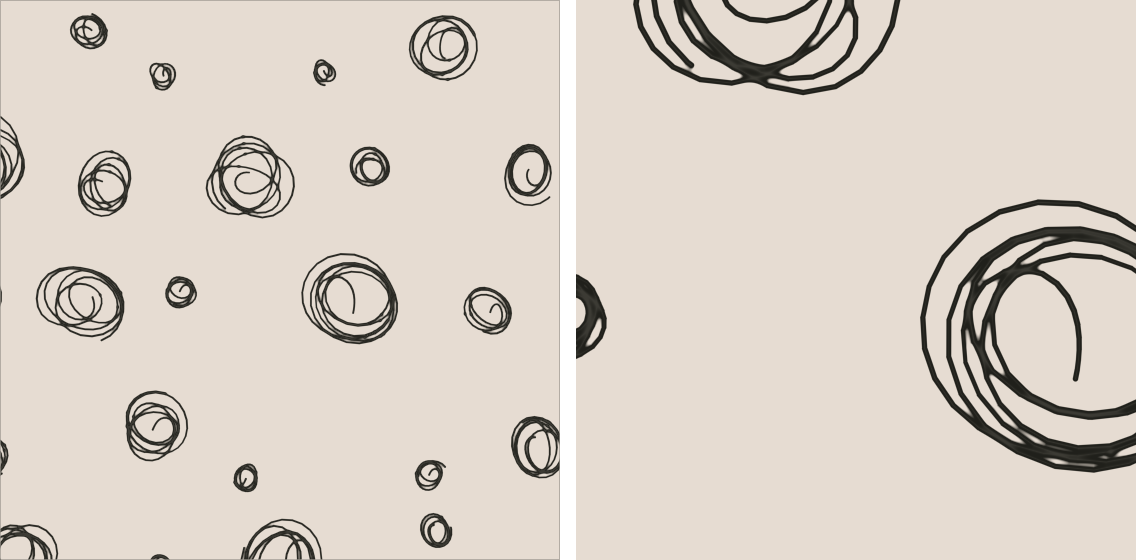
Left: the whole. Right: its middle third, enlarged.
A Shadertoy shader for this pattern:

```glsl
// Scattered hand-drawn ink scribbles, tangled loops of thin pen line on warm beige paper.

const vec3 PAPER = vec3(0.902, 0.863, 0.822);
const vec3 INK_EDGE = vec3(0.125, 0.125, 0.105);
const vec3 INK_POOL = vec3(0.235, 0.230, 0.205);
const vec3 FRAME = vec3(0.60, 0.58, 0.55);

const float TAU = 6.28319;
const float CELLS = 4.2;          // scribble cells across the canvas
const float PEN = 0.0066;         // half line width, in cells
const float POOLING = 0.018;      // how far ink bleeds between close strokes
const int MAX_TURNS = 8;
const int STEPS = 22;             // segments per turn

float hash1(float x) {
    return fract(sin(x * 127.1 + 3.7) * 43758.5);
}

float hash2(vec2 p) {
    return fract(sin(dot(p, vec2(127.1, 311.7)) + 1.3) * 43758.5);
}

// One-dimensional gradient noise, about -0.5 to 0.5
float gradientNoise(float x) {
    float i = floor(x), f = x - i;
    float a = (hash1(i) * 2.0 - 1.0) * f;
    float b = (hash1(i + 1.0) * 2.0 - 1.0) * (f - 1.0);
    return mix(a, b, f * f * f * (f * (f * 6.0 - 15.0) + 10.0));
}

float segmentDistance(vec2 p, vec2 a, vec2 b) {
    vec2 pa = p - a, ba = b - a;
    float h = clamp(dot(pa, ba) / max(dot(ba, ba), 1e-7), 0.0, 1.0);
    return length(pa - ba * h);
}

float smoothMin(float a, float b, float k) {
    float h = max(k - abs(a - b), 0.0) / k;
    return min(a, b) - h * h * k * 0.25;
}

// Point on a wandering loop after t turns; always inside the unit circle
vec2 scribblePoint(float t, float turns, float seed) {
    float radius = 0.64 + 0.75 * gradientNoise(t * 1.3 + seed);
    radius *= mix(0.3, 1.0, smoothstep(0.0, 0.8, t));
    radius += 0.45 * hash1(seed + 5.0) * smoothstep(turns - 0.5, turns, t);
    float direction = hash1(seed + 9.0) < 0.5 ? -1.0 : 1.0;
    float angle = TAU * (direction * t + hash1(seed + 2.0));
    vec2 p = radius * vec2(cos(angle), sin(angle));

    // Flatten along a random axis, then let the centre drift
    float tilt = TAU * hash1(seed + 4.0);
    vec2 axis = vec2(cos(tilt), sin(tilt));
    p -= axis * dot(axis, p) * 0.28 * hash1(seed + 7.0);
    p += 0.8 * vec2(gradientNoise(t * 0.9 + seed + 200.3),
                    gradientNoise(t * 0.9 + seed + 400.8));
    return p / pow(1.0 + pow(dot(p, p), 3.0), 1.0 / 6.0);
}

// Signed distance to the inked line; close turns run together
float scribbleDistance(vec2 p, float size, float turns, float seed) {
    float ink = 1.0;
    vec2 a = size * scribblePoint(0.0, turns, seed);
    for (int turn = 0; turn < MAX_TURNS; turn++) {
        if (float(turn) >= turns) break;
        float loopInk = 1.0;
        for (int i = 1; i <= STEPS; i++) {
            float t = min(float(turn) + float(i) / float(STEPS), turns);
            vec2 b = size * scribblePoint(t, turns, seed);
            float pressure = 1.0 + 0.6 * gradientNoise(t * 3.0 + seed + 600.5);
            loopInk = min(loopInk, segmentDistance(p, a, b) - PEN * pressure);
            a = b;
        }
        ink = smoothMin(ink, loopInk, POOLING);
    }
    return ink;
}

// One scribble of random size, kept within its own cell
float scatteredScribbles(vec2 p) {
    float row = floor(p.y);
    p.x += 3.0 * hash1(row + 17.0);
    vec2 cell = floor(p);
    float seed = floor(hash2(cell) * 150.0);
    float scale = hash2(cell + 31.0);
    float size = mix(0.09, 0.47, scale);
    float turns = 2.4 + 3.2 * scale + 1.2 * hash2(cell + 53.0);
    vec2 jitter = vec2(hash2(cell + 71.0), hash2(cell + 97.0)) * 2.0 - 1.0;
    vec2 local = p - cell - 0.5 - jitter * (0.48 - size);
    float bound = length(local) - size;
    if (bound > 0.03) return bound;
    return scribbleDistance(local, size, turns, seed);
}

void mainImage(out vec4 fragColor, in vec2 fragCoord) {
    float side = min(iResolution.x, iResolution.y);
    vec2 uv = fragCoord / side;
    float pixel = CELLS / side;

    // Dark line with a lighter core where the ink pools
    float d = scatteredScribbles(uv * CELLS + vec2(0.3, 0.55));
    vec3 ink = mix(INK_EDGE, INK_POOL, smoothstep(0.003, 0.010, -d));
    float coverage = 1.0 - smoothstep(-0.75 * pixel, 0.75 * pixel, d);
    vec3 color = mix(PAPER, ink, coverage);

    // Hairline around the canvas
    vec2 inset = min(uv, iResolution.xy / side - uv);
    float border = 1.0 - smoothstep(0.0005, 0.0020, min(inset.x, inset.y));
    color = mix(color, FRAME, 0.8 * border);
    fragColor = vec4(color, 1.0);
}
```
